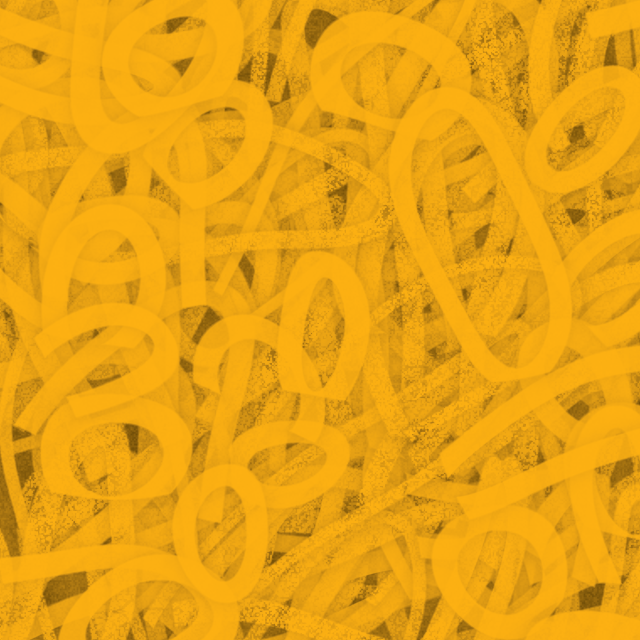
A three.js fragment shader for this pattern:

```glsl
// Tangled loops of amber paint over a dark ground, layered back to front.
// Each stroke is a wobbling ellipse outline, cut open at one end: it first
// shades what lies beneath it, then covers it with slightly sheer paint.

#define UNDER_STROKES 170
#define LOOP_STROKES 30
#define OPACITY 0.86
#define DRYNESS 0.62
#define SHADOW_SIZE 0.012
#define EDGE_SOFTNESS 0.0024
#define WOBBLE 0.017
#define GRAIN_SCALE 380.0
#define GROUND_COLOR vec3(0.45, 0.31, 0.03)
#define PAINT_COLOR vec3(0.998, 0.697, 0.07)

varying vec2 vUv;

float hash(vec2 p) {
  vec3 q = fract(vec3(p.xyx) * 0.1031);
  q += dot(q, q.yzx + 33.33);
  return fract((q.x + q.y) * q.z);
}

vec4 hash4(float n) {
  vec4 q = fract(vec4(n) * vec4(0.1031, 0.1030, 0.0973, 0.1099));
  q += dot(q, q.wzxy + 33.33);
  return fract((q.xxyz + q.yzzw) * q.zywx);
}

float noise(vec2 p) {
  vec2 cell = floor(p);
  vec2 f = fract(p);
  f = f * f * (3.0 - 2.0 * f);
  vec2 e = vec2(0.0, 1.0);
  return mix(mix(hash(cell), hash(cell + e.yx), f.x),
             mix(hash(cell + e.xy), hash(cell + e.yy), f.x), f.y);
}

// Approximate signed distance to an ellipse outline
float ellipseDistance(vec2 p, vec2 radii) {
  float k = length(p / radii);
  return k * (k - 1.0) / (length(p / (radii * radii)) + 0.0001);
}

// Signed distance to the edge of a stroke; negative inside the paint
float strokeDistance(vec2 uv, vec2 center, vec2 radii, float angle,
                     float halfWidth, float opening, float phase) {
  vec2 p = uv - center;
  p += WOBBLE * sin(p.yx * 13.0 + vec2(phase, phase * 1.7));
  float c = cos(angle);
  float s = sin(angle);
  p = vec2(c * p.x + s * p.y, c * p.y - s * p.x);
  float band = abs(ellipseDistance(p, radii)) - halfWidth;
  return max(band, -p.x - opening * radii.x);
}

// Shade below the stroke, then cover it with paint
float layStroke(float tone, float dist, float shadow, float cover) {
  float shade = shadow * exp(-max(dist, 0.0) / SHADOW_SIZE);
  float mask = 1.0 - smoothstep(-EDGE_SOFTNESS, EDGE_SOFTNESS, dist);
  return mix(tone * (1.0 - shade), 1.0, mask * cover);
}

void main() {
  float grain = 0.7 * noise(vUv * GRAIN_SCALE)
              + 0.3 * noise(vUv.yx * GRAIN_SCALE * 0.61 + 17.0);
  float speckle = smoothstep(0.2, 0.66, grain);
  float patchiness = noise(vUv * 9.0 + 4.0);

  // Dark ground
  float tone = 0.12 + 0.4 * noise(vUv * 16.0) + 0.12 * (grain - 0.5);

  // Long, dry, mostly rising strokes
  for (int i = 0; i < UNDER_STROKES; i++) {
    float n = float(i) * 2.0 + 1.0;
    vec4 a = hash4(n);
    vec4 b = hash4(n + 501.0);
    vec2 radii = vec2(mix(0.14, 0.46, a.z), mix(0.04, 0.16, a.w));
    float dist = strokeDistance(vUv, a.xy * 1.3 - 0.15, radii,
      0.95 + (b.x - 0.5) * 2.0, mix(0.009, 0.021, b.y),
      mix(-0.2, 1.1, b.z), b.w * 6.28);
    float dry = DRYNESS * b.w * (0.4 + patchiness);
    tone = layStroke(tone, dist, 0.13, OPACITY * mix(1.0, speckle, dry));
  }

  // Broad round loops on top
  for (int i = 0; i < LOOP_STROKES; i++) {
    float n = float(i) * 3.0 + 1301.0;
    vec4 a = hash4(n);
    vec4 b = hash4(n + 701.0);
    vec2 radii = vec2(mix(0.08, 0.25, a.z * a.z), mix(0.05, 0.12, a.w));
    float dist = strokeDistance(vUv, a.xy * 1.1 - 0.05, radii,
      1.0 + (b.x - 0.5) * 2.6, mix(0.016, 0.024, b.y),
      mix(0.2, 1.5, b.z), b.w * 6.28);
    tone = layStroke(tone, dist, 0.085, OPACITY);
  }

  // Fine tooth, strongest in the thinly painted parts
  tone += (grain - 0.5) * (0.01 + 0.26 * (1.0 - tone));
  tone = clamp(tone, 0.0, 1.0);

  vec3 color = mix(GROUND_COLOR, PAINT_COLOR, tone);
  color.b += 0.1 * tone * (1.0 - tone);
  gl_FragColor = vec4(color, 1.0);
}
```
